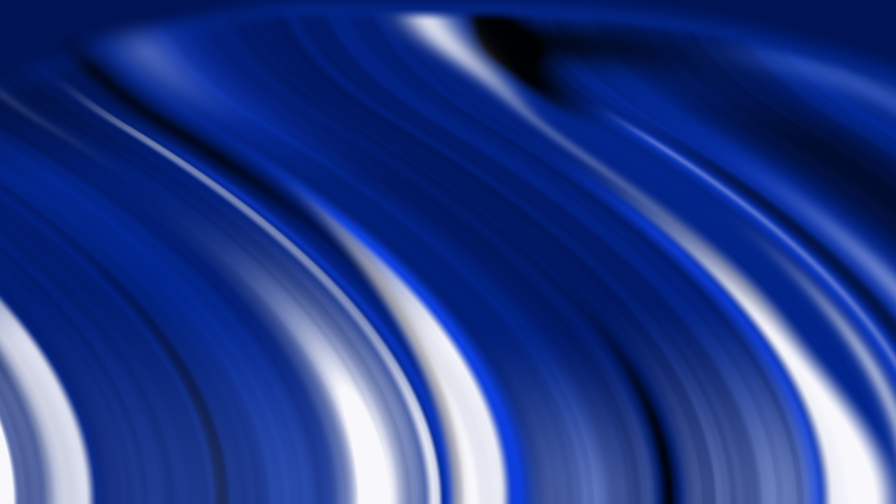
Reproduce this background procedurally as a Shadertoy shader.

```glsl
// Glossy blue silk: curved white and blue strands sweeping down from the upper left.
#define NAVY vec3(0.0, 0.075, 0.33)
#define BLUE vec3(0.012, 0.18, 0.66)
#define ELECTRIC vec3(0.06, 0.27, 0.95)
#define PEARL vec3(0.97, 0.97, 0.99)
#define SAND vec3(0.62, 0.60, 0.60)
#define BEND 1.1
#define CREST 4.0
#define STREAK_SCALE 7.0
#define STREAK_CONTRAST 1.15

float hash(float n) { return fract(sin(n * 91.345) * 4375.85); }

// Plateaus joined by short ramps, like folded strands
float strand(float x) {
    float i = floor(x);
    return mix(hash(i), hash(i + 1.0), smoothstep(0.5, 1.0, x - i));
}

float streaks(float u, float y) {
    float sum = 0.0, weight = 0.5, scale = STREAK_SCALE;
    for (int i = 0; i < 4; i++) {
        sum += weight * strand(u * scale + y * 0.7 + float(i) * 17.3);
        scale *= 2.2;
        weight *= 0.68;
    }
    return sum / 1.23;
}

float glow(float u, float center, float width) {
    float d = (u - center) / width;
    return exp(-d * d);
}

// Flat band from a to b with a separate softness on each side
float ribbon(float u, float a, float b, float softA, float softB) {
    return smoothstep(a - softA, a + softA, u) * (1.0 - smoothstep(b - softB, b + softB, u));
}

float fade(float v, float a, float b) { return 1.0 - smoothstep(a, b, v); }

void mainImage(out vec4 fragColor, in vec2 fragCoord) {
    vec2 p = fragCoord / iResolution.y;
    float x = p.x, y = p.y;

    // Flow coordinate: constant along each strand, equal to x at the bottom
    float crest = max(y - 0.75, 0.0);
    float u = x + BEND * y * y - CREST * crest * crest;
    float grain = streaks(u, y);
    float high = smoothstep(0.62, 0.82, y);

    // Upper edge where the cloth turns over
    float left = max(0.6 - x, 0.0), right = max(x - 0.97, 0.0);
    float above = y - 0.968 + 0.3 * left * left + 0.207 * right * right;

    // Blue ground
    float tone = 0.46 + STREAK_CONTRAST * (grain - 0.5) + 0.15 * fade(y, 0.0, 0.5);
    vec3 col = mix(NAVY, BLUE, clamp(tone, 0.0, 1.0));

    // Electric rims
    float rim = 0.9 * glow(u, 1.025, 0.022) * fade(y, 0.5, 0.75);
    rim += 0.7 * glow(u, 1.62, 0.022) * fade(y, 0.5, 0.75);
    rim += 0.5 * glow(u, 0.892, 0.014) * fade(y, 0.6, 0.85);
    rim += 0.5 * glow(u, 1.86, 0.025) * fade(y, 0.7, 0.82);
    rim += 0.4 * glow(u, 1.97, 0.06) * fade(y, 0.6, 0.85);
    rim += 0.35 * glow(u, 1.14, 0.12) * high;
    col = mix(col, ELECTRIC, min(rim, 0.8));

    // Dark folds
    float fold = 0.85 * glow(u, 1.328, 0.013) * fade(y, 0.1, 0.5);
    fold += 0.4 * glow(u, 0.44, 0.014) * fade(y, 0.2, 0.6);
    fold += 0.6 * glow(u, 0.955, 0.035) * smoothstep(0.5, 0.7, y);
    fold += 0.98 * ribbon(u, 1.775, 1.85, 0.025, 0.06) * smoothstep(0.74, 0.85, y);
    fold += 0.85 * glow(above, -0.05, 0.045) * smoothstep(0.9, 1.0, x) * fade(x, 1.0, 1.65);
    fold += 0.5 * glow(u, 1.91, 0.02) * fade(y, 0.6, 0.8);
    fold += 0.55 * glow(u, 2.17, 0.13) * fade(y, 0.7, 0.9);
    fold += 0.35 * high * fade(u, 0.75, 1.0);
    col *= 1.0 - min(fold, 0.97);

    // Pale veils near the bottom
    float veil = 0.3 * ribbon(u, 1.06, 1.30, 0.03, 0.02) * fade(y, 0.0, 0.36);
    veil += 0.38 * ribbon(u, 1.36, 1.62, 0.02, 0.03) * fade(y, 0.0, 0.42);
    veil += 0.12 * ribbon(u, 0.20, 0.70, 0.03, 0.03) * fade(y, 0.0, 0.45);
    veil += 0.45 * ribbon(u, 0.0, 0.11, 0.02, 0.02) * fade(y, 0.2, 0.5);
    veil += 0.5 * ribbon(u, 0.68, 0.85, 0.035, 0.03) * fade(y, 0.15, 0.65);
    veil *= 0.3 + 1.4 * grain;

    // White bands, narrowing as they climb
    float bands = ribbon(u, -1.0, 0.027, 0.01, 0.01);
    bands += 0.9 * ribbon(u, 0.105, 0.182, 0.025, 0.012) * fade(y, 0.3, 0.6);
    bands += 0.85 * ribbon(u, 0.71, 0.785, 0.025, 0.04) * fade(y, 0.0, 0.55);
    bands += ribbon(u, 0.905 + 0.25 * y * y, 1.005 + 0.02 * y, 0.022, 0.013) * fade(y, 0.3, 0.68);
    float edge = mix(1.765, 1.69, smoothstep(0.0, 0.35, y));
    bands += ribbon(u, 1.64, edge, 0.014, 0.035) * fade(y, 0.32, 0.7);
    bands *= 0.88 + 0.24 * grain;

    // Thin bright threads
    float lines = ribbon(u, 0.852, 0.875, 0.01, 0.006) * mix(0.8, 0.45, smoothstep(0.1, 0.4, y)) * fade(y, 0.7, 0.86);
    lines += 0.6 * glow(u, 1.81, 0.02) * fade(y, 0.25, 0.6);
    lines += 0.3 * glow(u, 1.865, 0.01) * fade(y, 0.7, 0.8);
    lines += 0.4 * glow(u, 1.98, 0.03) * fade(y, 0.4, 0.72);
    lines += 0.12 * glow(u, 0.715, 0.015) * high;

    // Highlights at the turn: a tapering streak and a soft patch
    float taper = smoothstep(0.74, 0.96, y);
    float center = 1.68 + 0.04 * glow(y, 0.84, 0.09);
    lines += mix(0.25, 0.85, taper) * glow(u, center, mix(0.018, 0.05, taper)) * smoothstep(0.5, 0.7, y);
    lines += 0.24 * glow(u, 1.09, 0.06) * smoothstep(0.74, 0.9, y);
    col = mix(col, PEARL, clamp(veil + bands + lines, 0.0, 1.0));
    float arc = y - 0.895 + 0.65 * (x - 1.39) * (x - 1.39);
    col = mix(col, vec3(0.25, 0.4, 0.8), 0.6 * glow(arc, 0.0, 0.028) * smoothstep(1.33, 1.7, x));

    // Warm grey edges on the two main bands
    float warm = glow(u, 0.91 + 0.3 * y * y, 0.014) + 0.7 * glow(u, 1.68, 0.02) * smoothstep(0.3, 0.45, y);
    col = mix(col, SAND, 0.5 * min(warm, 1.0) * fade(y, 0.4, 0.68));

    // Smooth strip above the turn
    vec3 strip = mix(BLUE * 0.8, NAVY, smoothstep(0.0, 0.06, above + 0.1 * left));
    col = mix(col, strip, smoothstep(-0.012 - 0.12 * left, 0.016 + 0.06 * left, above));

    fragColor = vec4(col, 1.0);
}
```
